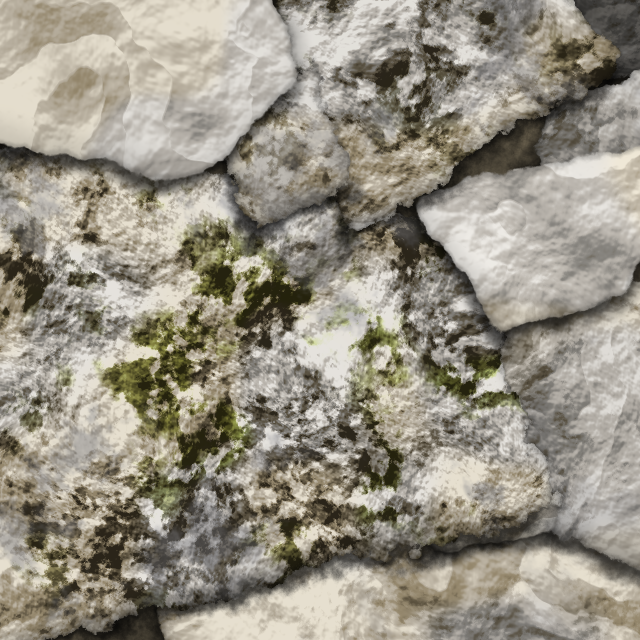
A three.js fragment shader for this texture:

```glsl
// Dry stone wall: crusty, mossy limestone wedged between smoother pale blocks
#define CRUST_SCALE 11.0
#define CRUST_CONTRAST 1.1
#define RELIEF 1.6
#define LIGHT_STEP vec2(-0.002, 0.005)
#define EDGE_WOBBLE 0.055
#define CRUMB_SCALE 44.0
#define DARK vec3(0.16, 0.14, 0.10)
#define BROWN vec3(0.34, 0.31, 0.25)
#define OCHRE vec3(0.56, 0.52, 0.44)
#define GREY vec3(0.49, 0.48, 0.46)
#define STONE vec3(0.69, 0.67, 0.64)
#define PALE vec3(0.87, 0.86, 0.84)
varying vec2 vUv;

float hash(vec2 p) { return fract(sin(dot(p, vec2(127.1, 311.7))) * 43758.5453); }
float noise(vec2 p) {
  vec2 i = floor(p), f = fract(p);
  f = f * f * (3.0 - 2.0 * f);
  return mix(mix(hash(i), hash(i + vec2(1.0, 0.0)), f.x),
             mix(hash(i + vec2(0.0, 1.0)), hash(i + 1.0), f.x), f.y);
}
float fbm(vec2 p, float gain) {
  float sum = 0.0, total = 0.0, amp = 1.0;
  for (int i = 0; i < 6; i++) {
    sum += amp * noise(p);
    total += amp;
    amp *= gain;
    p = mat2(1.6, 1.2, -1.2, 1.6) * p + 17.3;
  }
  return sum / total;
}
// Sharp-creased folds that read as chipped facets
float folds(vec2 p) { return abs(fract(3.0 * fbm(p * 4.5, 0.45)) - 0.5); }

// Tone to colour, with grey or ochre midtones
vec3 stoneColour(float tone, float warmth) {
  vec3 c = mix(DARK, BROWN, smoothstep(0.02, 0.26, tone));
  c = mix(c, mix(GREY, OCHRE, warmth), smoothstep(0.24, 0.46, tone));
  c = mix(c, STONE, smoothstep(0.44, 0.65, tone));
  return mix(c, PALE, smoothstep(0.62, 0.88, tone));
}
// Lit surface: rough 0 is a split face, 1 is a weathered crust
vec3 surface(vec2 p, vec2 seed, float rough, float growth) {
  float focus = 1.0 - smoothstep(0.35, 0.8, length(p - 0.5));
  float gain = mix(0.54, mix(0.62, 0.76, focus), rough);
  float scale = CRUST_SCALE * mix(0.6, 1.0, rough);
  vec2 q = p + seed * 7.0;
  q += 0.03 * vec2(noise(q * 9.0), noise(q * 9.0 + 31.0));
  float height = fbm(q * scale, gain);
  float relief = height - fbm((q + LIGHT_STEP) * scale, gain);
  float facets = folds(q) - folds(q + LIGHT_STEP);
  float ledge = fbm(mat2(0.95, 0.3, -0.3, 0.95) * q * vec2(5.0, 11.0), 0.55) - 0.5;
  float tone = mix(0.74, 0.69, rough) + RELIEF * relief;
  tone += clamp(facets * 3.0, -0.12, 0.12) + ledge * mix(0.2, 0.55, rough);
  tone += (height - 0.5) * CRUST_CONTRAST * mix(0.5, 1.0, rough);
  // Dark grime and pits, broken by ragged pale clumps
  float clumps = fbm(q * CRUMB_SCALE + 5.0, 0.55);
  float grains = smoothstep(0.42, 0.58, clumps);
  float grime = rough * smoothstep(0.45, 0.64, fbm(q * 7.5 + 3.0, 0.62) + 0.1 * growth);
  tone -= grime * (0.5 - 0.5 * grains);
  tone -= rough * 0.3 * smoothstep(0.56, 0.7, fbm(q * CRUMB_SCALE * 0.7 + 60.0, 0.6));
  float warmth = smoothstep(0.38, 0.6, noise(q * 6.0 + 50.0));
  vec3 c = stoneColour(tone, warmth);
  // Moss in the grime, faint ochre and blue-grey stains
  float moss = grime * growth * smoothstep(0.38, 0.6, noise(q * 11.0 + 80.0));
  c = mix(c, c * vec3(0.85, 0.93, 0.5), min(moss, 1.0) * (1.0 - grains));
  c *= mix(vec3(1.0), vec3(1.01, 0.985, 0.92), warmth * 0.8);
  float lichen = rough * smoothstep(0.55, 0.68, fbm(q * 8.0 + 120.0, 0.6));
  return mix(c, vec3(0.46, 0.46, 0.48) * (0.3 + 1.3 * height), lichen * 0.5);
}
float smoothMax(float a, float b, float k) {
  float h = max(k - abs(a - b), 0.0) / k;
  return max(a, b) + h * h * k * 0.25;
}
float side(vec2 p, vec2 a, vec2 b) { return dot(p - a, normalize(vec2(a.y - b.y, b.x - a.x))); }
// Rounded four-sided block, corners clockwise, negative inside
float block(vec2 p, vec4 ab, vec4 cd) {
  return smoothMax(smoothMax(side(p, ab.xy, ab.zw), side(p, ab.zw, cd.xy), 0.03),
                   smoothMax(side(p, cd.xy, cd.zw), side(p, cd.zw, ab.xy), 0.03), 0.03) - 0.006;
}
// Lays one stone over the wall, with a shadow below and a darker rim
// q holds the wobbled position and the raggedness of the outline
void lay(inout vec3 wall, vec2 p, vec3 q, vec4 ab, vec4 cd, float rough, float light, float growth) {
  float ragged = q.z * (0.15 + rough);
  float dist = block(q.xy, ab, cd) + ragged;
  float shadow = block(q.xy + vec2(0.004, 0.014), ab, cd) + ragged;
  wall *= mix(0.32, 1.0, smoothstep(-0.012, 0.02, shadow));
  if (dist < 0.003) {
    float under = smoothstep(-0.035, 0.03, block(q.xy - vec2(0.004, 0.018), ab, cd));
    vec3 face = surface(p, ab.xy, rough, growth) * light;
    face *= mix(0.8, 1.0, smoothstep(0.0, 0.01, -dist)) * (1.0 - under * mix(0.15, 0.4, rough));
    wall = mix(wall, face, 1.0 - smoothstep(-0.002, 0.002, dist));
  }
}

void main() {
  vec2 p = vUv;
  vec2 wobble = EDGE_WOBBLE * (vec2(fbm(p * 9.0, 0.55), fbm(p * 9.0 + 20.0, 0.55)) - 0.5);
  vec3 q = vec3(p + wobble, 0.045 * (fbm(p * 32.0 + 9.0, 0.6) - 0.5));
  vec3 wall = BROWN * (0.1 + 1.5 * fbm(p * 18.0, 0.7));
  vec2 heart = (p - vec2(0.5, 0.4)) * vec2(2.6, 3.8);
  float growth = exp(-dot(heart, heart)) + 0.25;
  // Lower courses first, upper blocks overlap them
  lay(wall, p, q, vec4(0.25, 0.07, 0.88, 0.24), vec4(1.25, -0.08, 0.3, -0.3), 0.3, 1.03, 0.0);
  lay(wall, p, q, vec4(0.74, 0.49, 1.1, 0.57), vec4(1.1, 0.07, 0.8, 0.2), 0.45, 1.0, 0.0);
  lay(wall, p, q, vec4(0.7, 0.24, 0.83, 0.28), vec4(0.865, 0.17, 0.68, 0.15), 0.05, 0.98, 0.0);
  lay(wall, p, q, vec4(-0.4, 0.85, 0.72, 0.65), vec4(0.86, 0.2, -0.4, -0.11), 1.0, 1.03, growth);
  lay(wall, p, q, vec4(0.88, 1.1, 1.1, 1.1), vec4(1.1, 0.87, 0.94, 0.87), 0.6, 0.5, 0.2);
  lay(wall, p, q, vec4(0.87, 0.85, 1.1, 0.89), vec4(1.1, 0.71, 0.85, 0.73), 0.4, 0.95, 0.0);
  lay(wall, p, q, vec4(0.655, 0.7, 1.1, 0.775), vec4(0.98, 0.53, 0.77, 0.485), 0.1, 1.07, 0.0);
  lay(wall, p, q, vec4(0.4, 1.06, 0.83, 1.06), vec4(0.965, 0.9, 0.55, 0.63), 0.9, 1.02, 0.2);
  lay(wall, p, q, vec4(0.34, 0.82, 0.48, 0.89), vec4(0.55, 0.71, 0.39, 0.645), 0.85, 1.0, 0.1);
  lay(wall, p, q, vec4(-0.3, 0.865, 0.24, 1.45), vec4(0.46, 0.87, 0.28, 0.72), 0.0, 1.02, 0.0);
  gl_FragColor = vec4(clamp(wall, 0.0, 1.0), 1.0);
}
```
